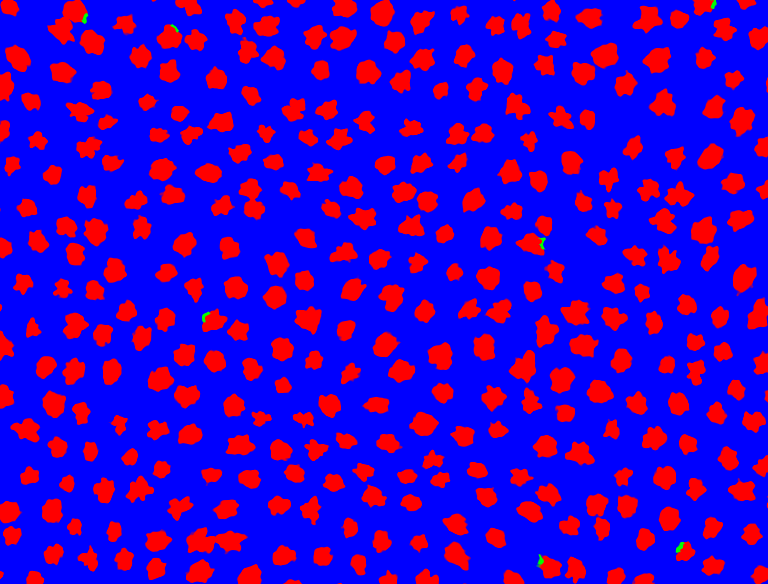
Write a WebGL 2 fragment shader that draws this pattern.

```glsl
#version 300 es
precision highp float;
// Ragged red grains scattered evenly over flat blue, a few with a green chip on the rim.

#define SPACING 0.0696      // lattice step, in canvas heights
#define TILT 0.23           // lattice rotation, radians
#define JITTER 0.40         // grain displacement, in steps
#define GRAIN_RADIUS 0.25   // mean radius, in steps
#define SIZE_SPREAD 0.09    // full range of radii, in steps
#define LOBES 0.085         // strength of the coarse outline bumps
#define ROUGHNESS 0.10      // strength of the fine outline bumps
#define CHIP_CHANCE 0.025   // share of grains with a green chip
#define BLUE vec3(0.0, 0.0, 1.0)
#define RED vec3(1.0, 0.0, 0.0)
#define GREEN vec3(0.0, 1.0, 0.0)

uniform vec2 u_resolution;
out vec4 fragColor;

const float TAU = 6.28318;
const float ROW_HEIGHT = 0.866;

vec4 hash4(vec2 p) {
    vec4 q = fract(p.xyxy * vec4(0.1031, 0.1030, 0.0973, 0.1099));
    q += dot(q, q.wzxy + 33.33);
    return fract((q.xxyz + q.yzzw) * q.zywx);
}

float valueNoise(vec2 p) {
    vec2 cell = floor(p), f = fract(p);
    f = f * f * (3.0 - 2.0 * f);
    float low = mix(hash4(cell).x, hash4(cell + vec2(1, 0)).x, f.x);
    float high = mix(hash4(cell + vec2(0, 1)).x, hash4(cell + vec2(1, 1)).x, f.x);
    return mix(low, high, f.y);
}

mat2 rotation(float angle) {
    float c = cos(angle), s = sin(angle);
    return mat2(c, s, -s, c);
}

// Outline radius of a grain in a given direction.
float outline(float angle, float radius, float raggedness, vec4 phase) {
    vec4 waves = cos(angle * vec4(2, 3, 5, 7) + TAU * phase);
    return radius * (1.0 + raggedness * dot(waves, vec4(0.9, 0.9, 0.8, 0.5)));
}

// Signed distances to the nearest grain (x) and the nearest chip (y), in steps.
vec2 grainField(vec2 p) {
    vec2 nearest = vec2(1.0);
    float rough = ROUGHNESS * (valueNoise(p * 9.0 + 40.0) - 0.5);
    float baseRow = floor(p.y / ROW_HEIGHT);
    for (int j = -1; j <= 1; j++) {
        float row = baseRow + float(j);
        float shift = 0.5 * mod(row, 2.0);
        for (int i = -1; i <= 1; i++) {
            vec2 id = vec2(floor(p.x - shift) + float(i), row);
            vec4 traits = hash4(id + 71.0);
            vec4 phase = hash4(id + 213.0);
            vec2 center = id + 0.5 + JITTER * (traits.xy - 0.5);
            center = vec2(center.x + shift, center.y - 0.5 * (1.0 - ROW_HEIGHT) * 2.0 * id.y);
            vec2 offset = p - center;

            float radius = GRAIN_RADIUS + SIZE_SPREAD * (traits.z - 0.5);
            float raggedness = LOBES * (0.5 + 1.5 * traits.w * traits.w);
            float angle = atan(offset.y, offset.x + 1e-5);
            float grain = length(offset) - outline(angle, radius, raggedness, phase) + rough;
            nearest.x = min(nearest.x, grain);

            // A chip is a short band along the rim.
            vec4 chance = hash4(id + 397.0);
            if (chance.x < CHIP_CHANCE) {
                vec2 rim = radius * vec2(cos(TAU * chance.y), sin(TAU * chance.y));
                float chip = max(length(offset - rim) - 0.12 + rough, abs(grain) - 0.045);
                nearest.y = min(nearest.y, chip);
            }
        }
    }
    return nearest;
}

void main() {
    vec2 uv = gl_FragCoord.xy / u_resolution.y;
    float pixel = 1.0 / (u_resolution.y * SPACING);

    // Tilted lattice, gently warped to hide its rows.
    vec2 p = rotation(TILT) * uv / SPACING + 30.0;
    p += 0.7 * vec2(valueNoise(p * 0.3), valueNoise(p * 0.3 + 19.0));

    vec2 field = grainField(p);
    vec2 cover = clamp(0.5 - field / (1.1 * pixel), 0.0, 1.0);
    vec3 color = mix(BLUE, RED, cover.x);
    color = mix(color, GREEN, cover.y);
    fragColor = vec4(color, 1.0);
}
```
